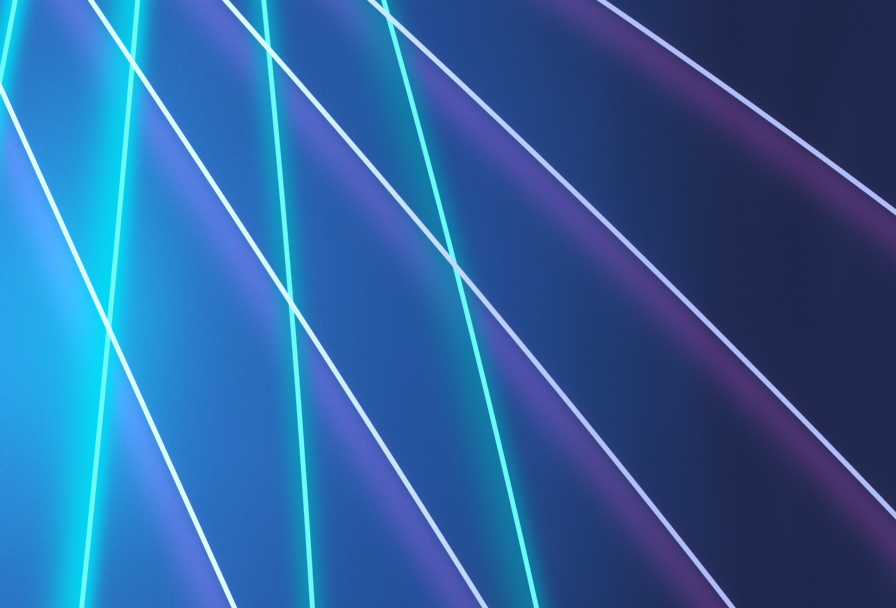
A Shadertoy shader for this background:

```glsl
// Crossing neon beams, white and cyan, glowing over a dark blue cloth.

vec2 hashGradient(vec2 cell) {
    vec2 h = vec2(dot(cell, vec2(127.1, 311.7)), dot(cell, vec2(269.5, 183.3)));
    return 2.0 * fract(sin(h) * 43758.5) - 1.0;
}

float gradientNoise(vec2 p) {
    vec2 i = floor(p), f = fract(p);
    vec2 u = f * f * (3.0 - 2.0 * f);
    vec2 e = vec2(0.0, 1.0);
    float low = mix(dot(hashGradient(i), f),
                    dot(hashGradient(i + e.yx), f - e.yx), u.x);
    float high = mix(dot(hashGradient(i + e.xy), f - e.xy),
                     dot(hashGradient(i + e.yy), f - e.yy), u.x);
    return mix(low, high, u.y);
}

// Signed distance to a slightly bowed beam; negative on its left.
// beam = x at the top edge, slope, curvature
float beamDistance(vec2 p, vec3 beam) {
    float t = 1.0 - p.y;
    float x = beam.x + (beam.y + beam.z * t) * t;
    float slope = beam.y + 2.0 * beam.z * t;
    return (p.x - x) / sqrt(1.0 + slope * slope);
}

float bell(float d, float width) {
    return exp(-d * d / (width * width));
}

float stroke(float d, float halfWidth) {
    float aa = 0.8 / iResolution.y;
    return 1.0 - smoothstep(halfWidth - aa, halfWidth + aa, abs(d));
}

// Cloth lit from the left, with faint folds and weave
vec3 cloth(vec2 p) {
    float d = length((p - vec2(0.0, 0.45)) * vec2(1.0, 0.75));
    vec3 col = mix(vec3(0.17, 0.62, 0.92), vec3(0.17, 0.44, 0.76), smoothstep(0.0, 0.4, d));
    col = mix(col, vec3(0.14, 0.31, 0.60), smoothstep(0.3, 0.8, d));
    col = mix(col, vec3(0.12, 0.16, 0.31), smoothstep(0.7, 1.3, d));
    float folds = gradientNoise(p * vec2(14.0, 2.5)) * smoothstep(0.6, 1.4, p.x);
    float weave = gradientNoise(p * 140.0) + gradientNoise(p * 6.0);
    return col * (1.0 + 0.10 * folds + 0.035 * weave);
}

void mainImage(out vec4 fragColor, in vec2 fragCoord) {
    vec2 p = fragCoord / iResolution.y;
    p.x *= 1.4713 * iResolution.y / iResolution.x;

    vec3 whiteBeams[5] = vec3[5](
        vec3(-0.064, 0.449, 0.0), vec3(0.149, 0.672, -0.024),
        vec3(0.370, 0.888, -0.055), vec3(0.609, 1.084, -0.08),
        vec3(0.987, 1.456, -0.2));
    // The fourth value is the width of the glow on the left
    vec4 cyanBeams[4] = vec4[4](
        vec4(0.025, -0.19, 0.0, 0.03), vec4(0.226, -0.082, -0.01, 0.052),
        vec4(0.433, 0.10, -0.02, 0.028), vec4(0.630, 0.281, -0.03, 0.055));

    vec3 col = cloth(p);

    // Bright pool where the left beams cross
    vec2 pool = (p - vec2(0.15, 0.47)) / vec2(0.13, 0.30);
    col = mix(col, vec3(0.08, 0.80, 0.98), 0.55 * exp(-dot(pool, pool)));

    // Violet glow below the white beams
    for (int i = 0; i < 5; i++) {
        float d = beamDistance(p, whiteBeams[i]);
        float glow = bell(d + 0.024, d < -0.024 ? 0.04 : 0.024);
        col += vec3(0.17, 0.035, 0.12) * glow;
    }

    // Cyan glow, weaker towards the right
    vec3 glowColor = mix(vec3(0.0, 0.87, 0.96), vec3(0.04, 0.55, 0.68),
                         smoothstep(0.15, 0.65, p.x));
    for (int i = 0; i < 4; i++) {
        float d = beamDistance(p, cyanBeams[i].xyz);
        float glow = bell(d, d < 0.0 ? cyanBeams[i].w : 0.023);
        col = mix(col, glowColor, glow * mix(0.88, 0.72, smoothstep(0.1, 0.7, p.x)));
    }

    // Beam cores
    for (int i = 0; i < 4; i++) {
        float d = beamDistance(p, cyanBeams[i].xyz);
        col = mix(col, vec3(0.42, 0.98, 0.97), stroke(d, 0.0040));
    }
    vec3 coreColor = mix(vec3(0.86, 1.0, 1.0), vec3(0.69, 0.75, 0.98),
                         smoothstep(0.3, 1.1, p.x));
    for (int i = 0; i < 5; i++) {
        float d = beamDistance(p, whiteBeams[i]);
        col = mix(col, coreColor, stroke(d, 0.0042));
    }

    fragColor = vec4(clamp(col, 0.0, 1.0), 1.0);
}
```
